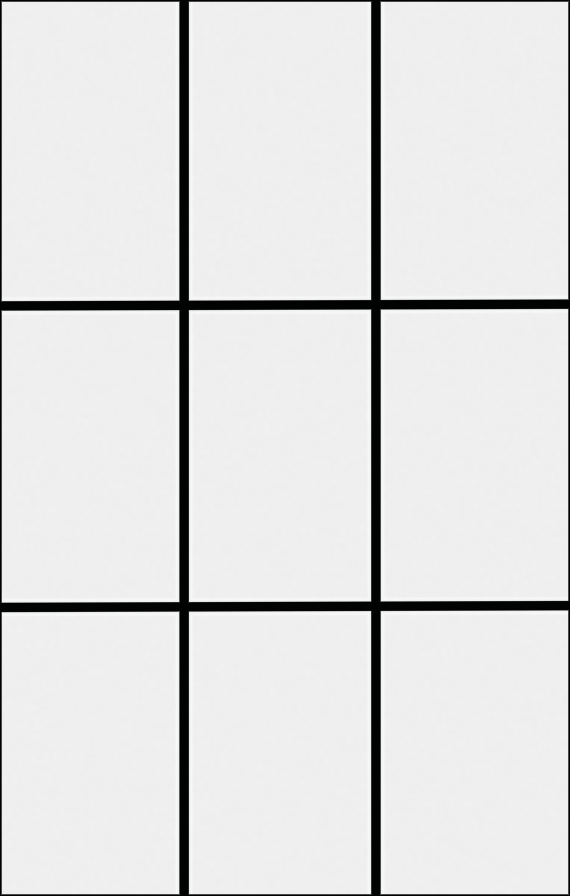
This pattern is drawn by a Shadertoy shader. Its source:

```glsl
const vec3 PAPER = vec3(0.937);
const vec3 INK = vec3(0.004, 0.006, 0.006);
const float GRID_CENTER = 0.4913;   // fraction of each canvas side
const float GRID_PITCH = 0.3365;
const float BAR_HALF = 0.0053;      // widths in canvas heights
const float FRAME_WIDTH = 0.0019;
const float BAR_TILT = 0.002;

vec2 hashGradient(vec2 cell) {
    vec2 h = vec2(dot(cell, vec2(127.1, 311.7)), dot(cell, vec2(269.5, 183.3)));
    return 2.0 * fract(sin(h) * 43758.5) - 1.0;
}

float gradientNoise(vec2 p) {
    vec2 i = floor(p), f = fract(p);
    vec2 u = f * f * (3.0 - 2.0 * f);
    vec2 e = vec2(0.0, 1.0);
    float bottom = mix(dot(hashGradient(i), f),
                       dot(hashGradient(i + e.yx), f - e.yx), u.x);
    float top = mix(dot(hashGradient(i + e.xy), f - e.xy),
                    dot(hashGradient(i + e.yy), f - e.yy), u.x);
    return mix(bottom, top, u.y);
}

// Distance along one axis to the nearer of two bars mirrored about the center
float barDistance(float t, float side, float halfWidth) {
    return abs(abs(t - GRID_CENTER) - 0.5 * GRID_PITCH) * side - halfWidth;
}

// Distance to a thin frame along the canvas edge
float frameDistance(vec2 p, vec2 size, float width) {
    vec2 inset = min(p, size - p);
    return min(inset.x, inset.y) - width;
}

float coverage(float d, float soft) {
    return 1.0 - smoothstep(-soft, soft, d);
}

void mainImage(out vec4 fragColor, in vec2 fragCoord) {
    vec2 size = iResolution.xy / iResolution.y;
    vec2 p = fragCoord / iResolution.y;
    vec2 uv = p / size;
    float pixel = 1.0 / iResolution.y;

    // Upright bars are true; level bars lean slightly upward to the right
    float upright = barDistance(uv.x, size.x, BAR_HALF);
    float level = barDistance(uv.y - BAR_TILT * (uv.x - 0.5), size.y, BAR_HALF);
    float bars = min(upright, level);
    float frame = frameDistance(p, size, FRAME_WIDTH);

    // Faint paper grain with a pale fringe beside the bars
    float grain = 0.009 * gradientNoise(p * 150.0) + 0.004 * gradientNoise(p * 45.0);
    float fringe = 0.03 * exp(-pow((bars - 0.003) / 0.0015, 2.0));
    vec3 color = PAPER + grain + fringe;

    // Ink
    float ink = max(coverage(bars, 0.75 * pixel), coverage(frame, 0.75 * pixel));
    fragColor = vec4(mix(color, INK, ink), 1.0);
}
```
